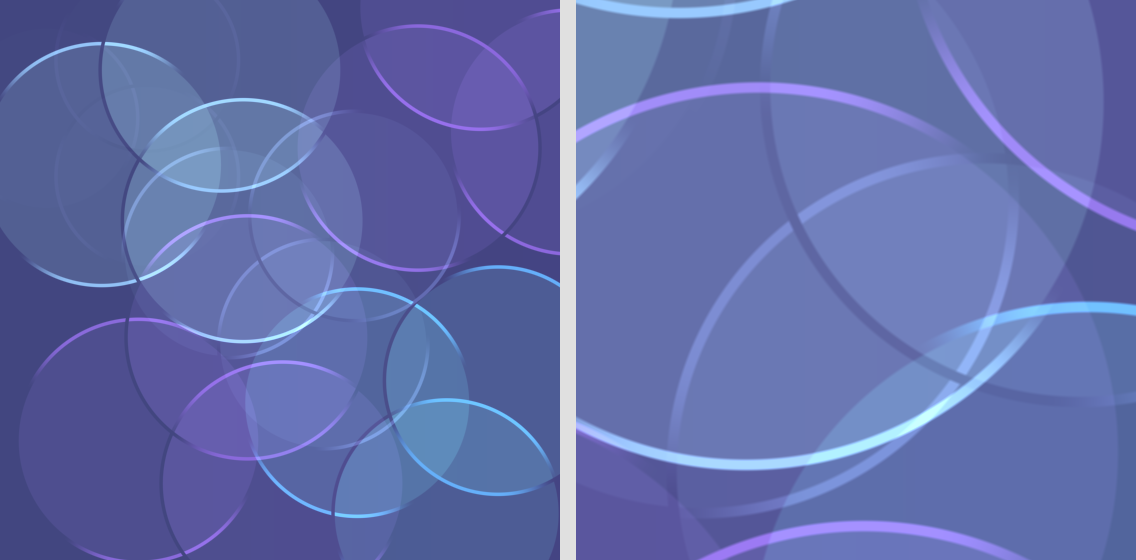
Left, the full canvas; right, a detail of the centre.
Write a WebGL 2 fragment shader that draws this background.

```glsl
#version 300 es
precision highp float;
// Translucent discs in rotated groups of three, with glowing arcs on an indigo ground.

uniform vec2 u_resolution;
out vec4 fragColor;

const float THIRD_TURN = 2.0943951;
const float RING_HALF_WIDTH = 0.0031;

vec2 direction(float angle) {
    return vec2(cos(angle), sin(angle));
}

// Adds one disc to the light of its group; its rim fades to no light
// away from the axis and so cuts a dark line through the discs below.
vec3 addDisc(vec3 light, vec2 p, float radius, float axis, vec3 fill, vec3 rim, float soft) {
    float dist = length(p);
    float edge = dist - radius;
    float inside = 1.0 - smoothstep(-soft, soft, edge);
    float ring = 1.0 - smoothstep(-soft, soft, abs(edge) - RING_HALF_WIDTH);
    float alignment = abs(dot(p, direction(axis))) / max(dist, 1e-4);
    float glow = smoothstep(0.62, 0.94, alignment);
    return mix(light + fill * inside, rim * glow, ring);
}

// Three equal discs spaced evenly around a centre.
vec3 trio(vec2 p, vec2 centre, float spread, float radius, float turn, float axis,
          vec3 fill, vec3 rim, float soft) {
    vec3 light = vec3(0.0);
    for (int i = 0; i < 3; i++) {
        vec2 offset = spread * direction(turn + float(i) * THIRD_TURN);
        light = addDisc(light, p - centre - offset, radius, axis, fill, rim, soft);
    }
    return light;
}

void main() {
    float side = min(u_resolution.x, u_resolution.y);
    vec2 uv = gl_FragCoord.xy / side;
    float soft = max(0.8 / side, 0.0012);

    // Ground
    vec3 indigo = vec3(0.258, 0.275, 0.500);
    vec3 violet = vec3(0.268, 0.268, 0.512);
    vec3 color = mix(indigo, violet, smoothstep(0.2, 1.0, uv.x));

    // Fills and rims, as light added to the ground
    vec3 tealFill = vec3(0.062, 0.097, 0.074);
    vec3 tealRim = vec3(0.310, 0.480, 0.460);
    vec3 purpleFill = vec3(0.047, 0.031, 0.060);
    vec3 purpleRim = vec3(0.280, 0.140, 0.360);
    vec3 blueFill = vec3(0.034, 0.092, 0.074);
    vec3 blueRim = vec3(0.130, 0.420, 0.470);
    vec3 mistFill = vec3(0.024, 0.034, 0.034);
    vec3 mistRim = vec3(0.120, 0.150, 0.190);
    vec3 faintFill = vec3(0.006, 0.006, 0.007);
    vec3 faintRim = vec3(0.028, 0.026, 0.038);

    // Large groups
    color += trio(uv, vec2(0.337, 0.729), 0.157, 0.216, 3.288, 1.717, tealFill, tealRim, soft);
    color += trio(uv, vec2(0.398, 0.249), 0.155, 0.217, 3.377, 1.806, purpleFill, purpleRim, soft);
    color += trio(uv, vec2(0.775, 0.228), 0.147, 0.203, 2.773, 1.202, blueFill, blueRim, soft);
    color += trio(uv, vec2(0.875, 0.829), 0.159, 0.218, -0.419, 1.152, purpleFill, purpleRim, soft);

    // Small pale groups
    color += trio(uv, vec2(0.539, 0.516), 0.136, 0.187, 2.903, 2.356, mistFill, mistRim, soft);
    color += trio(uv, vec2(0.203, 0.789), 0.120, 0.163, 3.142, 0.300, faintFill, faintRim, soft);

    fragColor = vec4(clamp(color, 0.0, 1.0), 1.0);
}
```
